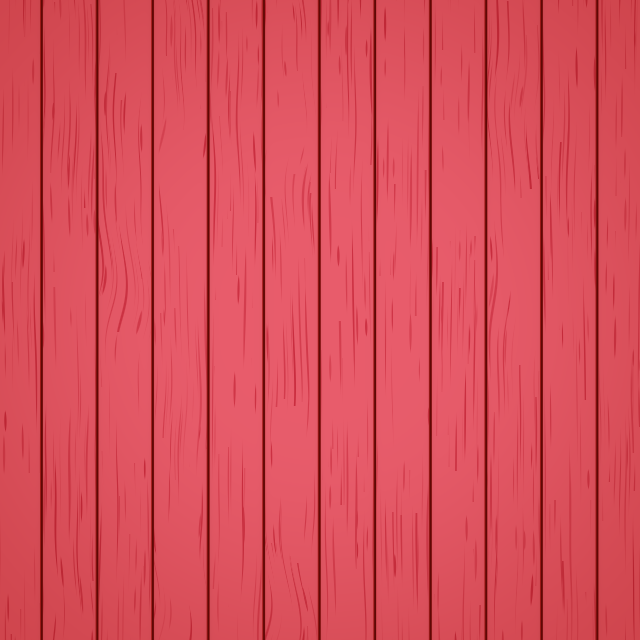
Write a WebGL 2 fragment shader that draws this texture.

```glsl
#version 300 es
precision highp float;

uniform vec2 u_resolution;
out vec4 fragColor;

const float PLANK_WIDTH = 0.0868;
const float FIRST_SEAM = 0.0651;
const vec3 WOOD_CENTRE = vec3(0.908, 0.362, 0.420);
const vec3 WOOD_CORNER = vec3(0.805, 0.265, 0.295);
const vec3 GRAIN_TINT = vec3(0.86, 0.43, 0.54);
const vec3 SEAM_RIM = vec3(0.64, 0.11, 0.10);
const vec3 SEAM_CORE = vec3(0.37, 0.03, 0.02);

float hash(vec2 p) {
    vec3 q = fract(vec3(p.xyx) * vec3(0.1031, 0.1030, 0.0973));
    q += dot(q, q.yzx + 33.33);
    return fract((q.x + q.y) * q.z);
}

// Coverage of a band, fading when it is thinner than one pixel
float band(float dist, float halfWidth, float pixel) {
    float edge = clamp((halfWidth - abs(dist)) / pixel + 0.5, 0.0, 1.0);
    return edge * clamp(2.0 * halfWidth / pixel, 0.0, 1.0);
}

// Sideways drift of the fibres, different in each plank
float fibreDrift(vec2 p, float plank) {
    float phase = 6.283 * hash(vec2(plank, 3.0));
    float bend = mix(0.015, 0.15, pow(hash(vec2(plank, 8.0)), 1.6));
    float swell = 0.55 + 0.45 * sin(p.y * 7.0 + phase * 2.0);
    float wave = sin(p.y * 15.0 + phase + p.x * 1.3)
               + 0.45 * sin(p.y * 33.0 - phase + p.x * 2.0);
    return bend * swell * wave + 0.03 * sin(p.y * 5.0 + phase);
}

// Tapered strokes, one per random cell of each lane
float grain(vec2 p, float plank, float lanes, float cellLength,
            float thickness, float amount, float pixel) {
    float lane = floor(p.x * lanes);
    vec2 seed = vec2(lane + 40.0, plank * 17.0 + lanes * 5.0 + 90.0);
    float along = p.y / cellLength + 7.0 * hash(seed);
    float cell = floor(along);
    seed += vec2(cell * 13.0, cell * 29.0);

    float halfLength = mix(0.18, 0.48, hash(seed + 1.7));
    float middle = mix(halfLength, 1.0 - halfLength, hash(seed + 5.1));
    float t = (fract(along) - middle) / halfLength;
    float taper = max(1.0 - t * t, 0.0);
    float halfWidth = thickness * taper * mix(0.5, 1.4, hash(seed + 9.3));

    float offset = fract(p.x * lanes) - mix(0.3, 0.7, hash(seed + 12.9));
    float present = step(hash(seed + 21.4), amount);
    float strength = mix(0.45, 1.0, hash(seed + 27.8));
    return present * strength * band(offset * PLANK_WIDTH / lanes, halfWidth, pixel);
}

void main() {
    vec2 uv = gl_FragCoord.xy / u_resolution;
    float pixel = 1.0 / u_resolution.x;

    // Plank number and position across the plank
    float across = (uv.x - FIRST_SEAM) / PLANK_WIDTH;
    float plank = floor(across) + 2.0;
    vec2 p = vec2(fract(across), uv.y);

    // Wood with darker corners
    float shade = smoothstep(0.15, 0.80, length(uv - 0.5));
    vec3 color = mix(WOOD_CENTRE, WOOD_CORNER, shade);

    // Long curved fibres, faint hairlines and short flecks
    vec2 bent = vec2(p.x + fibreDrift(p, plank), p.y);
    float cluster = 0.2 * sin(p.y * 11.0 + plank * 2.4);
    float fibres = grain(bent, plank, 7.0, 0.30, 0.0013, 0.52 + cluster, pixel);
    float hairs = grain(bent, plank, 11.0, 0.19, 0.0008, 0.42 + cluster, pixel);
    float flecks = grain(bent + vec2(0.07, 0.0), plank, 6.0, 0.075, 0.0014, 0.17, pixel);
    float marks = max(max(fibres, 0.75 * hairs), flecks);
    color = mix(color, color * GRAIN_TINT, 0.9 * marks);

    // Dark seams with a redder rim on the left
    float seam = (across - round(across)) * PLANK_WIDTH;
    color *= 1.0 - 0.10 * exp(-abs(seam) / 0.0025);
    color = mix(color, SEAM_RIM, band(seam + 0.0003, 0.0023, pixel));
    color = mix(color, SEAM_CORE, band(seam - 0.0002, 0.0014, pixel));

    fragColor = vec4(color, 1.0);
}
```
